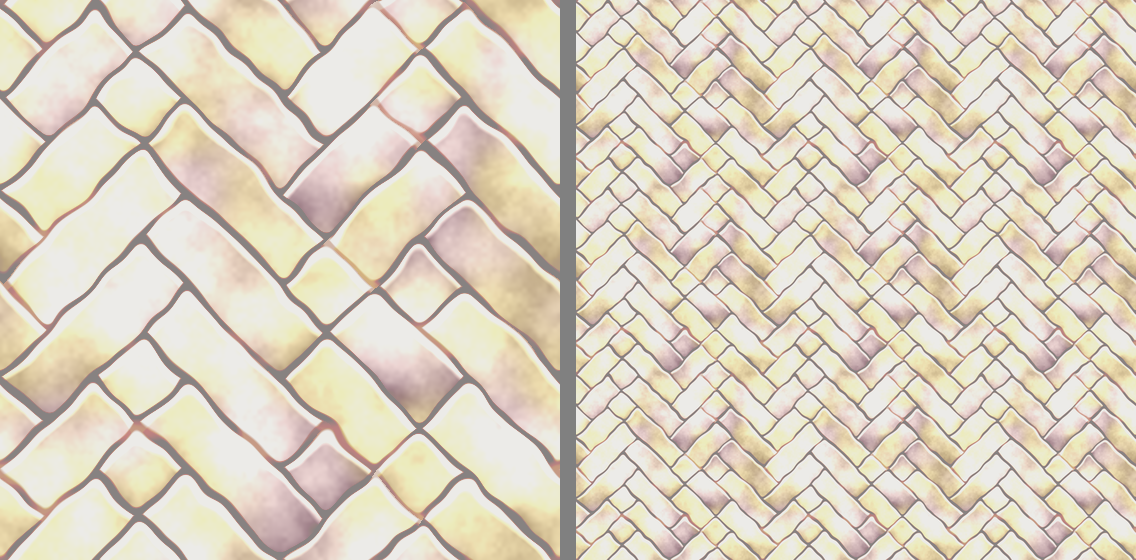
Left, the tile; right, the same tile 3 across and 3 down.
Give the GLSL for this texture, as a WebGL 1 fragment shader.

```glsl
precision highp float;
uniform vec2 u_resolution;

const float GRID = 12.0;      // half-diagonals of a unit cell across the canvas
const float NO_SEAM = 1000.0;

float hash(vec2 p) {
  vec3 q = fract(vec3(p.xyx) * 0.1031);
  q += dot(q, q.yzx + 33.33);
  return fract((q.x + q.y) * q.z);
}

float wrapInt(float x, float period) {
  return floor(mod(x + 0.5, period));
}

// Value noise that repeats once per canvas
float noise(vec2 uv, float period, float seed) {
  vec2 p = uv * period;
  vec2 i = floor(p), f = fract(p);
  f = f * f * (3.0 - 2.0 * f);
  vec2 a = mod(i, period) + seed;
  vec2 b = mod(i + 1.0, period) + seed;
  return mix(mix(hash(a), hash(vec2(b.x, a.y)), f.x),
             mix(hash(vec2(a.x, b.y)), hash(b), f.x), f.y);
}

float fbm(vec2 uv, float period, float seed) {
  float sum = 0.0, amp = 0.5;
  for (int i = 0; i < 5; i++) {
    sum += amp * noise(uv, period, seed);
    period *= 2.0;
    amp *= 0.55;
    seed += 17.0;
  }
  return sum / 1.056;
}

float smoothMin(float a, float b, float k) {
  float h = max(k - abs(a - b), 0.0) / k;
  return min(a, b) - 0.25 * h * h * k;
}

// Brick holding p, as (low corner, high corner); x runs down-right, y down-left
vec4 brickBounds(vec2 p, out float seam) {
  vec2 cell = floor(p);
  float lane = wrapInt(cell.x - cell.y, 6.0);
  seam = NO_SEAM;
  if (lane > 3.5 || lane < 0.5) {
    vec2 lo = cell - vec2(wrapInt(lane - 4.0, 6.0), 0.0);
    return vec4(lo, lo + vec2(3.0, 1.0));
  }
  // Rising bricks, most of them broken into shorter pieces
  float k = 3.0 - lane;
  float top = cell.y - k;
  float row = wrapInt((cell.x + top + 1.0) * 0.5, 6.0);
  bool rightColumn = wrapInt(cell.x - top, GRID) > 6.0;
  bool turned = rightColumn && ((row == 3.0 && k > 0.5) || (row == 4.0 && k < 1.5));
  if (turned) {
    vec2 lo = cell - vec2(row - 3.0, 0.0);
    return vec4(lo, lo + vec2(2.0, 1.0));
  }
  float cut = abs(row - 2.5) > 1.0 ? 1.0 : 3.0;
  if (rightColumn) {
    cut = (row == 2.0 || row == 4.0) ? 2.0 : 1.0;
    if (abs(row - 3.5) > 1.0) seam = top + cut;
  }
  bool upper = k < cut;
  return vec4(cell.x, top + (upper ? 0.0 : cut), cell.x + 1.0, top + (upper ? cut : 3.0));
}

// Bleached clay: exposure runs from mauve shadow to white
vec3 clay(float exposure, float warmth) {
  vec3 peach = vec3(0.90, 0.80, 0.71);
  vec3 tint = mix(vec3(-0.03, -0.03, 0.06), vec3(0.02, 0.05, -0.04), warmth);
  return peach + tint + exposure * vec3(0.55, 0.60, 0.52);
}

void main() {
  vec2 uv = gl_FragCoord.xy / u_resolution;
  vec2 grid = vec2(uv.x, 1.0 - uv.y) * GRID - vec2(0.0, 0.125);
  vec2 p = 0.5 * vec2(grid.x + grid.y, grid.y - grid.x);
  p += 0.13 * (vec2(noise(uv, 20.0, 3.0), noise(uv, 20.0, 41.0)) - 0.5);

  float seam;
  vec4 brick = brickBounds(p, seam);
  vec2 dLo = p - brick.xy, dHi = brick.zw - p;
  float upperEdge = smoothMin(dLo.x, dLo.y, 0.15);
  float lowerEdge = smoothMin(dHi.x * 1.2, dHi.y, 0.15);
  vec2 id = vec2(wrapInt(brick.x - brick.y, GRID), wrapInt(brick.x + brick.y, GRID));
  float tone = hash(id + 5.0), slope = hash(id + 71.0) - 0.5;

  // Mottled face, stained towards its rim
  float blotch = fbm(uv, 7.0, 9.0);
  float grit = noise(uv, 110.0, 23.0) - 0.5;
  float exposure = 0.22 + 1.1 * (blotch - 0.5) + 0.3 * (tone - 0.5) + 0.08 * grit;
  exposure += 0.2 * slope * (dLo.x + dLo.y - dHi.x - dHi.y) * 0.5;
  float stain = noise(uv, 16.0, 57.0);
  exposure -= 0.55 * stain * exp(-6.0 * max(lowerEdge, 0.0));
  exposure -= 0.30 * stain * exp(-5.0 * max(upperEdge, 0.0));
  exposure += 0.7 * (1.0 - smoothstep(0.05, 0.15, upperEdge + 0.06 * (stain - 0.5)));
  float warmth = smoothstep(0.25, 0.65, 0.7 * noise(uv, 9.0, 83.0) + 0.3 * tone);
  vec3 color = min(clay(exposure, warmth), vec3(0.925, 0.92, 0.91));

  // Shadowed joints, thinning to ochre hairlines in places
  float width = mix(0.035, 0.095, noise(uv, 14.0, 29.0));
  float joint = 1.0 - smoothstep(width * 0.65, width * 1.35, lowerEdge);
  joint = max(joint, 1.0 - smoothstep(0.0, 0.03, upperEdge));
  float strength = mix(0.3, 1.0, smoothstep(0.15, 0.4, noise(uv, 13.0, 61.0)));
  strength *= mix(0.2, 1.0, smoothstep(0.05, 0.18, abs(p.y - seam)));
  color -= joint * strength * vec3(0.5, 1.05, 1.3);
  gl_FragColor = vec4(max(color, vec3(0.53, 0.51, 0.505)), 1.0);
}
```
